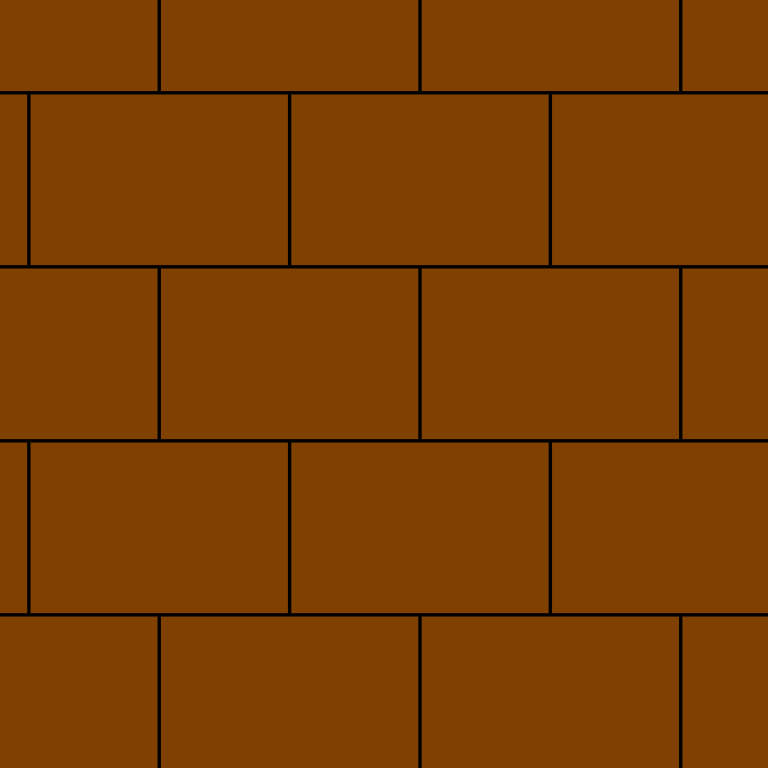
This pattern is drawn by a WebGL 2 fragment shader. Its source:

```glsl
#version 300 es
precision highp float;
// Running-bond wall of flat brown bricks with thin black joints.

#define BRICK_SIZE vec2(0.3395, 0.2266)
#define WALL_ORIGIN vec2(0.0376, 0.1994)
#define ROW_SHIFT 0.5
#define JOINT_WIDTH 0.0044
#define BRICK_COLOR vec3(0.502, 0.251, 0.0)
#define JOINT_COLOR vec3(0.0)

uniform vec2 u_resolution;
out vec4 fragColor;

// Distance from a point to the nearest joint centerline, in canvas units.
float jointDistance(vec2 point) {
    vec2 cell = (point - WALL_ORIGIN) / BRICK_SIZE;

    // Every other course slides sideways by a fraction of a brick.
    cell.x += ROW_SHIFT * mod(floor(cell.y), 2.0);

    vec2 toEdge = (0.5 - abs(fract(cell) - 0.5)) * BRICK_SIZE;
    return min(toEdge.x, toEdge.y);
}

void main() {
    vec2 uv = gl_FragCoord.xy / u_resolution;
    float pixel = 1.0 / min(u_resolution.x, u_resolution.y);

    // Box-filtered joint coverage over one pixel.
    float edge = jointDistance(uv) - 0.5 * JOINT_WIDTH;
    float joint = clamp(0.5 - edge / pixel, 0.0, 1.0);

    fragColor = vec4(mix(BRICK_COLOR, JOINT_COLOR, joint), 1.0);
}
```
